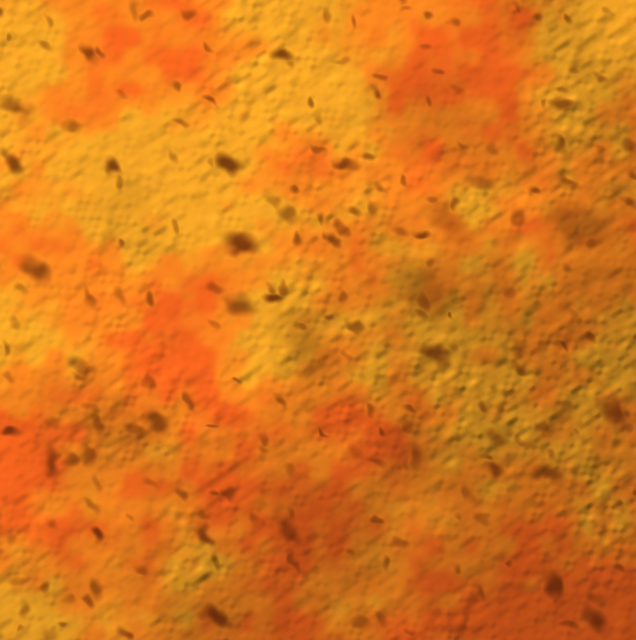
Reproduce this texture procedurally as a WebGL 1 fragment shader.

```glsl
precision highp float;
// Rough, mottled orange surface: soft red and yellow patches from fractal noise,
// fine grain relief lit from the upper left, and scattered slanted brown flecks.
// The light falls off toward the lower right, where the grain is coarser.

uniform vec2 u_resolution;

const vec3 RED = vec3(0.94, 0.385, 0.115);
const vec3 ORANGE = vec3(0.955, 0.515, 0.125);
const vec3 YELLOW = vec3(0.93, 0.625, 0.145);
const vec3 FLECK_BROWN = vec3(0.36, 0.145, 0.035);

const float PATCH_SCALE = 4.2;      // patches across the canvas
const float GRAIN_SCALE = 62.0;     // grains across the canvas
const float RELIEF = 0.42;          // contrast of the lit grain
const float RELIEF_STEP = 0.0075;   // distance toward the light
const float BRIGHT = 1.035;         // light at the upper left
const float DIM = 0.77;             // light at the lower right
const float FLECK_ANGLE = -0.75;
const vec2 TO_LIGHT = vec2(-0.6, 0.8);

float hash(vec2 p) {
  vec3 q = fract(p.xyx * 0.1031);
  q += dot(q, q.yzx + 33.33);
  return fract((q.x + q.y) * q.z);
}

vec2 hash2(vec2 p) {
  return vec2(hash(p + 17.3), hash(p + 71.9));
}

mat2 rotation(float a) {
  float c = cos(a), s = sin(a);
  return mat2(c, s, -s, c);
}

float noise(vec2 p) {
  vec2 i = floor(p), f = fract(p);
  f = f * f * f * (f * (f * 6.0 - 15.0) + 10.0);
  return mix(mix(hash(i), hash(i + vec2(1.0, 0.0)), f.x),
             mix(hash(i + vec2(0.0, 1.0)), hash(i + vec2(1.0)), f.x), f.y);
}

float fbm(vec2 p) {
  float sum = 0.0, amp = 0.533;
  mat2 turn = rotation(0.65) * 2.03;
  for (int i = 0; i < 4; i++) {
    sum += amp * noise(p);
    p = turn * p + 11.7;
    amp *= 0.5;
  }
  return sum;
}

// Grain height: small lumps, slightly drawn out along the slant
float grainHeight(vec2 p) {
  vec2 q = rotation(-0.6) * p * GRAIN_SCALE * vec2(0.85, 1.1);
  return 0.55 * noise(q) + 0.3 * noise(q * 1.9 + 31.0) + 0.5 * noise(q * 0.47 + 9.0);
}

// Coverage of soft elongated flecks, at most one per grid cell
float flecks(vec2 p, float cells, float density, vec2 size, float seed) {
  vec2 g = p * cells, id = floor(g);
  float cover = 0.0;
  for (int y = -1; y <= 1; y++) {
    for (int x = -1; x <= 1; x++) {
      vec2 c = id + vec2(float(x), float(y));
      vec2 r = hash2(c + seed), s = hash2(c + seed + 41.0);
      vec2 d = g - c - 0.15 - 0.7 * r;
      d = rotation(-FLECK_ANGLE + 1.3 * (s.x - 0.5)) * d;
      float reach = length(d / (size * mix(0.65, 1.35, s.y)));
      float present = step(hash(c + seed + 83.0), density);
      float strength = mix(0.45, 1.0, hash(c + seed + 59.0));
      cover = max(cover, present * strength * (1.0 - smoothstep(0.2, 1.25, reach)));
    }
  }
  return cover;
}

void main() {
  vec2 p = gl_FragCoord.xy / u_resolution.y;

  // Colour patches
  vec2 warp = vec2(fbm(p * 5.0 + 3.0), fbm(p * 5.0 + 47.0)) - 0.5;
  float hue = fbm((p + 0.12 * warp) * PATCH_SCALE + 20.0);
  hue += 0.16 * (noise(p * 34.0 + 5.0) - 0.5);
  vec3 color = mix(RED, ORANGE, smoothstep(0.32, 0.50, hue));
  color = mix(color, YELLOW, smoothstep(0.50, 0.68, hue));

  // Broad light, falling off along the diagonal
  float slope = 0.6 * p.x + 0.7 * (1.0 - p.y);
  float cloud = fbm(p * 6.0 + 60.0) - 0.5;
  float dim = smoothstep(0.3, 1.1, slope + 0.75 * cloud);
  float light = mix(BRIGHT, DIM, dim);

  // Fine relief, stronger in rough and yellow patches
  float rough = smoothstep(0.35, 0.68, fbm(p * 5.5 + 90.0));
  rough = 0.3 + 0.6 * rough + 0.35 * smoothstep(0.45, 0.65, hue) + 0.35 * dim;
  float lit = grainHeight(p) - grainHeight(p + TO_LIGHT * RELIEF_STEP);
  lit = lit > 0.0 ? 0.55 * lit : lit;
  light += RELIEF * rough * lit;
  color *= light;

  // Brown flecks, small specks and faint smudges with ragged outlines
  vec2 ragged = p + 0.012 * (vec2(noise(p * 55.0), noise(p * 55.0 + 23.0)) - 0.5);
  float fleck = 0.85 * flecks(ragged, 10.0, 0.45, vec2(0.24, 0.13), 7.0);
  fleck = max(fleck, 0.55 * flecks(ragged, 23.0, 0.33, vec2(0.30, 0.18), 131.0));
  fleck = max(fleck, 0.45 * flecks(ragged, 5.0, 0.22, vec2(0.30, 0.17), 211.0));
  color = mix(color, FLECK_BROWN, fleck);

  gl_FragColor = vec4(clamp(color, 0.0, 1.0), 1.0);
}
```
